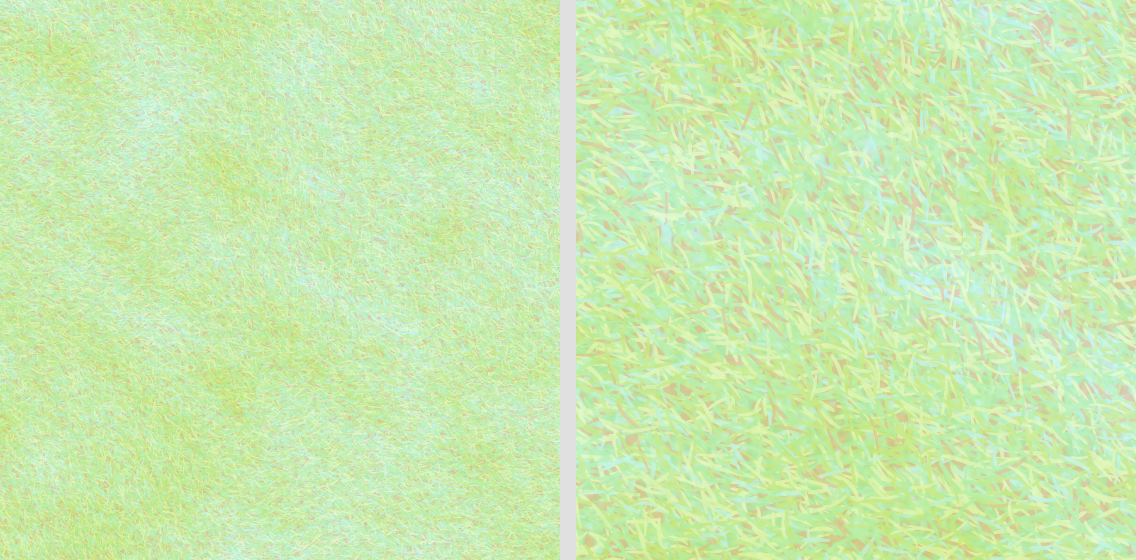
Left, the full canvas; right, a detail of the centre.
Give the GLSL for this texture, as a WebGL 1 fragment shader.

```glsl
precision highp float;
// Pale lime and mint turf of fine, short, tangled fibres with soft diagonal patches.

uniform vec2 u_resolution;

const int LAYERS = 11;
const float CELL = 0.0150;
const vec3 MINT = vec3(0.73, 0.94, 0.70);
const vec3 LIME = vec3(0.79, 0.92, 0.58);
const vec3 CREAM = vec3(0.87, 0.96, 0.72);
const vec3 ICE = vec3(0.76, 0.95, 0.87);
const vec3 TAN = vec3(0.85, 0.81, 0.62);

float hash(vec2 p) {
  return fract(sin(dot(p, vec2(127.1, 311.7))) * 43758.5453);
}

float noise(vec2 p) {
  vec2 cell = floor(p);
  vec2 f = fract(p);
  f = f * f * (3.0 - 2.0 * f);
  float low = mix(hash(cell), hash(cell + vec2(1.0, 0.0)), f.x);
  float high = mix(hash(cell + vec2(0.0, 1.0)), hash(cell + vec2(1.0, 1.0)), f.x);
  return mix(low, high, f.y);
}

float fbm(vec2 p) {
  float sum = 0.0;
  float weight = 0.5;
  for (int i = 0; i < 4; i++) {
    sum += weight * noise(p);
    p = p * 2.03 + 17.3;
    weight *= 0.55;
  }
  return sum / 1.0094;
}

vec2 rotate(vec2 p, float angle) {
  float c = cos(angle);
  float s = sin(angle);
  return vec2(c * p.x + s * p.y, c * p.y - s * p.x);
}

// Coverage of a bent, tapered fibre centred on the origin along x.
float fibre(vec2 p, float halfLength, float halfWidth, float bend, float pixel) {
  float along = p.x / halfLength;
  float across = abs(p.y - bend * (along * along - 0.4));
  float width = halfWidth * (1.0 - 0.5 * along * along);
  float side = 1.0 - smoothstep(width - 0.6 * pixel, width + 0.6 * pixel, across);
  float ends = 1.0 - smoothstep(0.8, 1.0, abs(along));
  return side * ends;
}

vec3 fibreColor(float pick) {
  vec3 color = mix(MINT, LIME, step(0.32, pick));
  color = mix(color, CREAM, step(0.57, pick));
  color = mix(color, ICE, step(0.84, pick));
  return mix(color, TAN, step(0.93, pick));
}

// Mottled ground seen in the gaps between fibres.
vec3 groundColor(vec2 p) {
  vec3 color = mix(MINT * 0.97, TAN * 0.98, smoothstep(0.35, 0.6, noise(p * 170.0)));
  return mix(color, ICE, 0.8 * smoothstep(0.6, 0.8, noise(p * 150.0 + 41.0)));
}

// Lays one jittered fibre per grid cell over the given colour.
vec3 addFibres(vec3 color, vec2 p, float layer, float lean, float pixel) {
  vec2 grid = p / CELL + layer * vec2(0.37, 0.61);
  vec2 home = floor(grid);
  for (int y = -1; y <= 1; y++) {
    for (int x = -1; x <= 1; x++) {
      vec2 cell = home + vec2(float(x), float(y));
      vec2 seed = cell + layer * vec2(71.0, 37.0);
      vec2 center = cell + vec2(hash(seed + 0.3), hash(seed + 5.7));
      float spread = hash(seed + 11.2) + hash(seed + 19.4) - 1.0;
      vec2 q = rotate((grid - center) * CELL, lean + 1.4 * spread);
      float halfLength = mix(0.006, 0.013, hash(seed + 23.6));
      float halfWidth = mix(0.0008, 0.0014, hash(seed + 31.8));
      float bend = 0.005 * (hash(seed + 43.1) - 0.5);
      float cover = fibre(q, halfLength, halfWidth, bend, pixel);
      color = mix(color, fibreColor(hash(seed + 57.9)), 0.9 * cover);
    }
  }
  return color;
}

void main() {
  float pixel = 1.0 / min(u_resolution.x, u_resolution.y);
  vec2 p = gl_FragCoord.xy * pixel;

  // Fibres follow a slowly turning flow that falls to the right.
  float lean = -0.45 + 1.2 * (noise(p * 4.0 + 8.0) - 0.5);
  vec3 color = groundColor(p);
  for (int i = 0; i < LAYERS; i++) {
    color = addFibres(color, p, float(i), lean, pixel);
  }

  // Broad diagonal patches run from yellow green to icy white.
  vec2 drift = rotate(p, -0.55);
  float patchTone = fbm(drift * vec2(6.0, 10.0) + 3.0) - 0.5;
  color += patchTone * vec3(0.04, 0.05, 0.37);

  // Fine grain keeps the fibres crisp.
  float grain = noise(p * 330.0) - 0.5;
  color += grain * vec3(0.05, 0.03, 0.07);
  gl_FragColor = vec4(clamp(color, 0.0, 1.0), 1.0);
}
```
